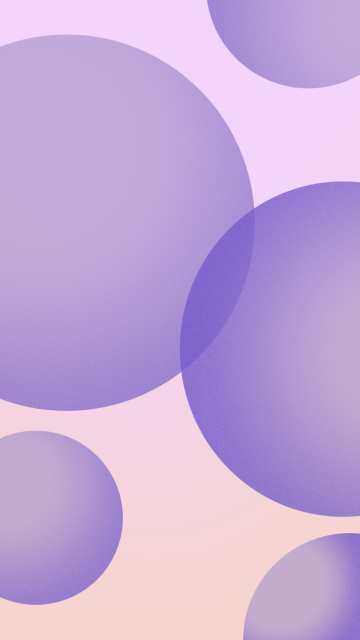
Give the GLSL for this background, as a Shadertoy shader.

```glsl
const vec3 LILAC = vec3(0.955, 0.830, 0.985);
const vec3 PEACH = vec3(0.965, 0.832, 0.810);
const vec3 MIST = vec3(0.68, 0.61, 0.80);
const vec3 VIOLET = vec3(0.46, 0.36, 0.79);

float hash(vec2 p) {
    return fract(sin(dot(p, vec2(127.1, 311.7))) * 43758.5453);
}

// Lilac above, warming to peach below and toward the sides
vec3 backdrop(vec2 p) {
    float side = p.x - 0.24;
    return mix(LILAC, PEACH, smoothstep(0.75, -0.1, p.y - 2.0 * side * side));
}

// Translucent disc: misty around the focus, violet beyond it.
// focus and reach are measured in radii from the disc centre.
vec3 addDisc(vec3 under, vec2 p, vec2 center, vec2 radius,
             vec2 focus, vec2 reach, float strength, float grain) {
    vec2 q = (p - center) / radius;
    float edge = (length(q) - 1.0) * min(radius.x, radius.y);
    float pixel = 1.0 / iResolution.y;
    float cover = 1.0 - smoothstep(-0.75 * pixel, 0.75 * pixel, edge);

    float shade = strength * smoothstep(reach.x, reach.y, length(q - focus));
    shade = clamp(shade + grain * (0.03 + 0.12 * shade), 0.0, 1.0);
    float alpha = mix(0.70, 0.82, shade);
    return mix(under, mix(MIST, VIOLET, shade), alpha * cover);
}

void mainImage(out vec4 fragColor, in vec2 fragCoord) {
    // Canvas height is one unit
    vec2 p = fragCoord / iResolution.y;
    float grain = hash(floor(p * 640.0)) - 0.5;
    vec3 color = backdrop(p);

    // Large overlapping pair
    color = addDisc(color, p, vec2(0.104, 0.652), vec2(0.294),
                    vec2(-0.15, 0.40), vec2(0.40, 1.75), 0.85, grain);
    color = addDisc(color, p, vec2(0.536, 0.4545), vec2(0.255, 0.262),
                    vec2(0.35, 0.0), vec2(0.20, 1.40), 1.0, grain);

    // Smaller discs at the corners
    color = addDisc(color, p, vec2(0.482, 1.022), vec2(0.160),
                    vec2(0.60, -0.30), vec2(0.20, 1.90), 0.75, grain);
    color = addDisc(color, p, vec2(0.056, 0.191), vec2(0.136),
                    vec2(-0.30, 0.40), vec2(0.30, 1.60), 0.85, grain);
    color = addDisc(color, p, vec2(0.547, 0.0), vec2(0.167),
                    vec2(-0.65, 0.52), vec2(0.35, 0.85), 1.0, grain);

    fragColor = vec4(color, 1.0);
}
```
